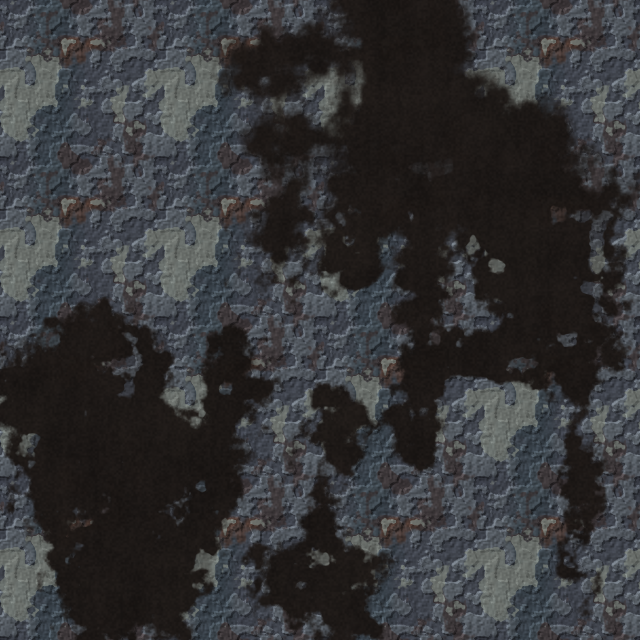
A WebGL 1 fragment shader for this texture:

```glsl
precision highp float;
// Weathered, flaking blue-grey paint in repeating panels, stained by ragged dark soot.
uniform vec2 u_resolution;

const float PANELS = 4.0;
const vec3 SLATE = vec3(0.235, 0.25, 0.285);
const vec3 STEEL = vec3(0.335, 0.36, 0.385);
const vec3 TEAL = vec3(0.19, 0.235, 0.265);
const vec3 PALE = vec3(0.44, 0.465, 0.445);
const vec3 UMBER = vec3(0.215, 0.18, 0.18);
const vec3 RUST = vec3(0.29, 0.20, 0.16);
const vec3 SOOT = vec3(0.105, 0.087, 0.078);

float hash(vec2 p) {
  vec3 q = fract(p.xyx * vec3(0.1031, 0.1030, 0.0973));
  q += dot(q, q.yzx + 33.33);
  return fract((q.x + q.y) * q.z);
}

// Value noise whose lattice wraps after the given period.
float noise(vec2 p, float period) {
  vec2 cell = floor(p);
  vec2 f = fract(p);
  f = f * f * (3.0 - 2.0 * f);
  vec2 a = mod(cell, period);
  vec2 b = mod(cell + 1.0, period);
  return mix(mix(hash(a), hash(vec2(b.x, a.y)), f.x),
             mix(hash(vec2(a.x, b.y)), hash(b), f.x), f.y);
}

float fbm(vec2 uv, float cells) {
  float sum = 0.0;
  float weight = 0.5;
  for (int i = 0; i < 4; i++) {
    sum += weight * noise(uv * cells, cells);
    cells *= 2.0;
    weight *= 0.5;
  }
  return sum / 0.9375;
}

float capsule(vec2 p, vec2 a, vec2 b, float radius) {
  vec2 axis = b - a;
  float along = clamp(dot(p - a, axis) / dot(axis, axis), 0.0, 1.0);
  return length(p - a - axis * along) - radius;
}

float ellipseMask(vec2 p, vec2 center, vec2 radii) {
  vec2 d = fract(p - center + 0.5) - 0.5;
  return 1.0 - length(d / radii);
}

// Raised flakes, medium lumps and fine grit.
float paintHeight(vec2 t) {
  float flakes = smoothstep(0.44, 0.54, fbm(t, 15.0));
  return 0.5 * flakes + 0.45 * noise(t * 38.0, 38.0) + 0.35 * noise(t * 84.0, 84.0);
}

vec3 paint(vec2 t) {
  float broad = fbm(t, 4.0);
  float medium = fbm(t + 0.37, 9.0);
  float flakes = smoothstep(0.43, 0.57, fbm(t, 15.0));
  vec3 color = mix(SLATE, STEEL, flakes * 0.75 + 0.5 * (broad - 0.3));

  // Vertical teal stain, bare brown patches and a rust spot.
  float band = 1.0 - smoothstep(0.05, 0.18, abs(t.x - 0.31 + 0.25 * (medium - 0.5)));
  color = mix(color, TEAL, band * 0.6);
  color = mix(color, UMBER, 0.75 * smoothstep(0.54, 0.63, medium));
  float spot = ellipseMask(t, vec2(0.5, 0.64), vec2(0.13)) + 2.0 * (medium - 0.5);
  color = mix(color, RUST, 0.65 * smoothstep(0.1, 0.5, spot));

  // Chalky layer: one tall smooth patch and a crumbling horizontal belt.
  float patchy = ellipseMask(t, vec2(0.1, 0.31), vec2(0.14, 0.32));
  float belt = 0.7 * ellipseMask(t, vec2(0.2, 0.43), vec2(0.75, 0.2));
  float chalk = max(patchy, belt - 0.25) + 3.2 * (medium - 0.5);
  float bare = smoothstep(0.08, 0.24, chalk);
  color = mix(color, PALE, bare * 0.85);

  // Relief lit from the upper left.
  float relief = paintHeight(t) - paintHeight(t + vec2(-0.011, 0.011));
  float strength = mix(0.72, 0.38, bare);
  return color * (1.0 + strength * clamp(relief, -0.85, 0.75));
}

// Signed distance to the stains before their edges are roughened.
float stainShape(vec2 p) {
  float d = capsule(p, vec2(0.63, 0.95), vec2(0.67, 0.73), 0.115);
  d = min(d, capsule(p, vec2(0.72, 0.78), vec2(0.85, 0.66), 0.12));
  d = min(d, capsule(p, vec2(0.82, 0.64), vec2(0.86, 0.52), 0.10));
  d = min(d, capsule(p, vec2(0.42, 0.78), vec2(0.62, 0.78), 0.035));
  d = min(d, capsule(p, vec2(0.38, 0.91), vec2(0.58, 0.93), 0.035));
  d = min(d, capsule(p, vec2(0.68, 0.45), vec2(0.88, 0.47), 0.05));
  d = min(d, capsule(p, vec2(0.14, 0.38), vec2(0.19, 0.14), 0.135));
  d = min(d, capsule(p, vec2(0.37, 0.47), vec2(0.31, 0.22), 0.045));
  d = min(d, capsule(p, vec2(0.53, 0.34), vec2(0.49, 0.09), 0.033));
  d = min(d, capsule(p, vec2(0.46, 0.09), vec2(0.52, 0.07), 0.07));
  // Hanging runs, alternately long and short.
  for (int i = 0; i < 5; i++) {
    float n = float(i);
    float longRun = 1.0 - mod(n, 2.0);
    vec2 top = vec2(0.44 + 0.115 * n, 0.77 - 0.075 * n);
    float drop = 0.11 + longRun * (0.09 + 0.04 * n);
    d = min(d, capsule(p, top, top - vec2(0.01, drop), 0.03));
  }
  return d;
}

void main() {
  vec2 uv = gl_FragCoord.xy / u_resolution;
  vec3 color = paint(fract(uv * PANELS));

  // Ragged stain edge, blurrier in the upper right, with small gaps inside.
  float ragged = 0.10 * (fbm(uv, 14.0) - 0.5) + 0.075 * (fbm(uv + 0.21, 48.0) - 0.5);
  float softness = mix(0.012, 0.026, smoothstep(0.5, 0.8, uv.y));
  float d = stainShape(uv) + ragged;
  float cover = 1.0 - smoothstep(-softness, softness, d);
  float gaps = smoothstep(0.67, 0.75, fbm(uv + 0.53, 26.0));
  cover *= 1.0 - 0.75 * gaps * (1.0 - smoothstep(0.6, 0.8, uv.y));

  // Sooty grain with faint vertical streaks.
  float grit = noise(uv * 300.0, 300.0) - 0.5;
  float streak = noise(uv * vec2(120.0, 12.0), 120.0) - 0.5;
  vec3 soot = SOOT * (1.0 + 0.3 * grit + 0.12 * streak + 0.35 * (fbm(uv, 20.0) - 0.5));
  gl_FragColor = vec4(mix(color, soot, 0.97 * cover), 1.0);
}
```
